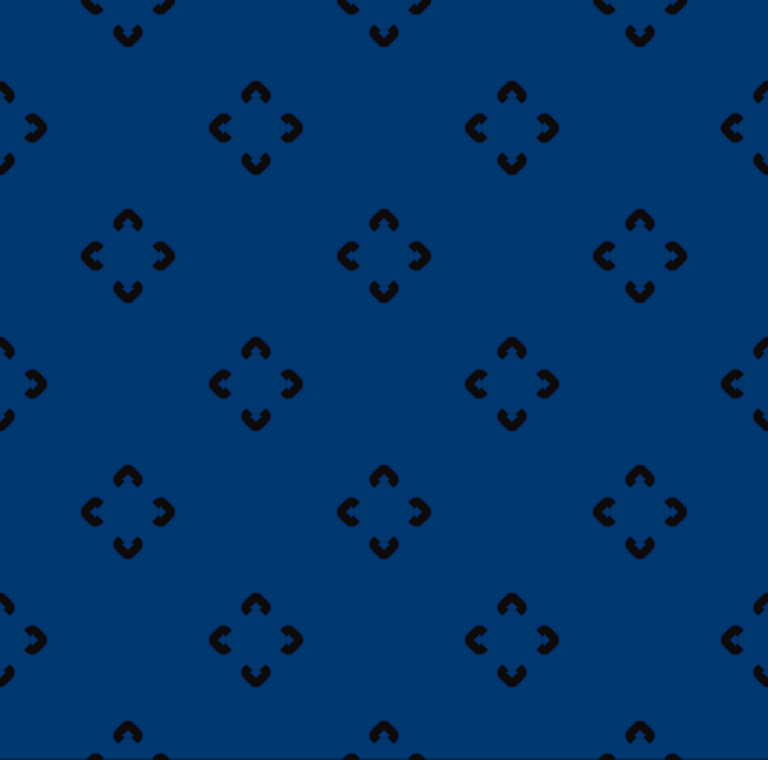
A WebGL 2 fragment shader for this pattern:

```glsl
#version 300 es
precision highp float;

#define REPEATS 3.0        // cells across the width
#define PETAL_REACH 0.127  // petal centre from motif centre, in cells
#define DIAMOND 0.0273     // half diagonal of the petal core
#define STROKE_OUT 0.0297  // stroke growth outside the core
#define STROKE_IN 0.0039   // stroke growth inside the core
#define OPENING 0.0059     // widening of the gap facing the centre
#define HALO_WIDTH 0.016   // reach of the discoloured fringe
#define GRAIN 55.0         // fringe noise frequency per cell
#define EDGE_WEAR 0.0022   // roughness of the outline
#define HEM 0.0022         // dark line along the bottom, in widths

uniform vec2 u_resolution;
out vec4 fragColor;

const vec3 NAVY = vec3(0.0, 0.22, 0.44);
const vec3 INK = vec3(0.05, 0.04, 0.04);
const vec3 FRINGE = vec3(0.02, 0.175, 0.435);

vec2 hashGradient(vec2 cell) {
    vec3 h = fract(cell.xyx * vec3(0.1031, 0.1030, 0.0973));
    h += dot(h, h.yzx + 33.33);
    float angle = 6.28318 * fract((h.x + h.y) * h.z);
    return vec2(cos(angle), sin(angle));
}

float gradientNoise(vec2 p) {
    vec2 i = floor(p), f = fract(p);
    vec2 u = f * f * f * (f * (f * 6.0 - 15.0) + 10.0);
    vec2 e = vec2(1.0, 0.0);
    float low = mix(dot(hashGradient(i), f),
                    dot(hashGradient(i + e), f - e), u.x);
    float high = mix(dot(hashGradient(i + e.yx), f - e.yx),
                     dot(hashGradient(i + e.xx), f - e.xx), u.x);
    return mix(low, high, u.y);
}

float diamondDistance(vec2 p, float size) {
    p = abs(p);
    float t = clamp(0.5 * (p.x - p.y + size), 0.0, size);
    return length(p - vec2(t, size - t)) * sign(p.x + p.y - size);
}

// Open horseshoe: rounded outside, pointed inside, gap towards -y
float petalDistance(vec2 p) {
    float core = diamondDistance(p, DIAMOND);
    float ring = max(core - STROKE_OUT, -STROKE_IN - core);
    float gap = (OPENING - p.y - abs(p.x)) * 0.7071;
    return max(ring, gap);
}

// Four petals by folding the plane into one
float motifDistance(vec2 p) {
    p = abs(p);
    p = p.x > p.y ? p.yx : p;
    return petalDistance(p - vec2(0.0, PETAL_REACH));
}

// Offset from the nearest point of the half-drop lattice
vec2 latticeOffset(vec2 p) {
    vec2 a = fract(p + vec2(0.0, 0.5)) - 0.5;
    vec2 b = fract(p + vec2(0.5, 0.0)) - 0.5;
    return dot(a, a) < dot(b, b) ? a : b;
}

void main() {
    // Cells are anchored to the top left corner
    vec2 fromTop = vec2(gl_FragCoord.x, gl_FragCoord.y - u_resolution.y);
    vec2 p = fromTop / u_resolution.x * REPEATS;
    float pixel = REPEATS / u_resolution.x;

    float grain = gradientNoise(p * GRAIN);
    float d = motifDistance(latticeOffset(p)) + EDGE_WEAR * grain;

    // Mottled fringe around the ink
    float halo = 1.0 - smoothstep(0.0, HALO_WIDTH, d);
    halo *= smoothstep(-0.35, 0.35, grain);
    vec3 color = mix(NAVY, FRINGE, halo);

    // Ink stroke
    color = mix(color, INK, 1.0 - smoothstep(-pixel, pixel, d));

    // Faint hem at the bottom
    float height = gl_FragCoord.y / u_resolution.x;
    float hem = 1.0 - smoothstep(0.5 * HEM, 1.5 * HEM, height);
    color = mix(color, INK, 0.35 * hem);

    fragColor = vec4(color, 1.0);
}
```
